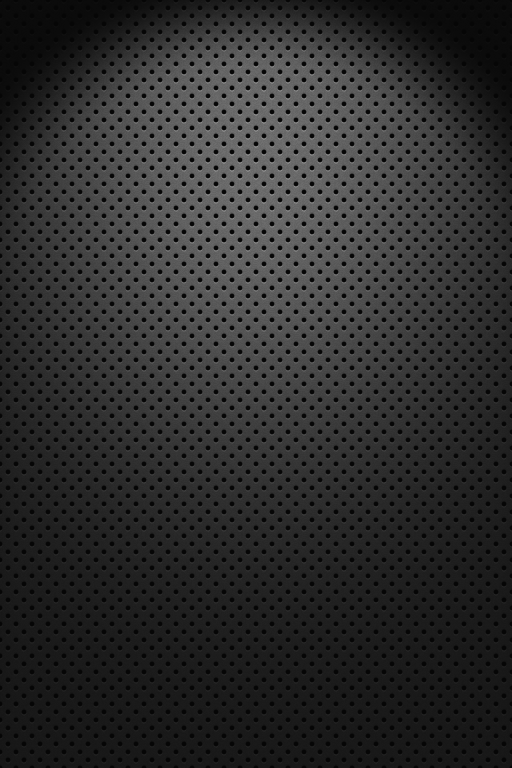
Give the GLSL for this pattern, as a Shadertoy shader.

```glsl
// Perforated dark metal sheet lit by a soft spotlight from above.
// A staggered lattice of punched holes, each with a lit lower rim, is laid
// over a Gaussian glow that is cut off by a blurred arc near the top.

const vec2 SHEET = vec2(1.0, 1.5);       // canvas size in widths
const float HOLES_ACROSS = 32.0;
const float HOLE_RADIUS = 0.145;         // in lattice cells
const float HOLE_SHADE = 0.025;
const float CORNER_SHADE = 0.042;

float hash(vec2 p) {
    return fract(sin(dot(p, vec2(127.1, 311.7))) * 43758.5453);
}

// Offset from the nearest point of a square lattice with filled centres
vec2 staggeredCell(vec2 q) {
    vec2 corner = fract(q + 0.5) - 0.5;
    vec2 centre = fract(q) - 0.5;
    return dot(corner, corner) < dot(centre, centre) ? corner : centre;
}

// Antialiased disc coverage
float disc(vec2 p, float radius, float blur) {
    return 1.0 - smoothstep(radius - blur, radius + blur, length(p));
}

// Broad glow; p.x is measured from the middle, p.y down from the top
float glow(vec2 p, float peakDepth, vec2 spread) {
    vec2 d = (p - vec2(0.0, peakDepth)) / spread;
    return 0.09 + 0.335 * exp(-dot(d, d));
}

// Blurred arch: 1 below the arc, 0 in the upper corners
float arch(vec2 p, float radius) {
    vec2 d = vec2(p.x * 0.92, min(p.y - radius, 0.0));
    return 1.0 - smoothstep(-0.14, 0.06, length(d) - radius);
}

void mainImage(out vec4 fragColor, in vec2 fragCoord) {
    vec2 uv = fragCoord / iResolution.xy * SHEET;
    vec2 p = vec2(uv.x - 0.5, SHEET.y - uv.y);

    // Spotlight on the sheet
    float light = glow(p, 0.30, vec2(0.45, 0.605));
    float shade = mix(CORNER_SHADE, light, arch(p, 0.56));

    // Fine metal grain
    float grain = hash(floor(uv * 512.0)) - 0.5;
    shade *= 1.0 + 0.09 * grain;

    // Punched holes: shadow above, bright rim below, dark inside
    vec2 cell = staggeredCell(uv * HOLES_ACROSS);
    float blur = 0.6 * HOLES_ACROSS / iResolution.x;
    float shadow = disc(cell - vec2(0.0, 0.05), HOLE_RADIUS, blur + 0.04);
    float rim = disc(cell + vec2(0.0, 0.085), HOLE_RADIUS, blur);
    float hole = disc(cell, HOLE_RADIUS, blur);
    shade *= 1.0 - 0.25 * shadow;
    shade *= 1.0 + 0.32 * rim;
    shade = mix(shade, HOLE_SHADE, hole);

    fragColor = vec4(vec3(shade), 1.0);
}
```
